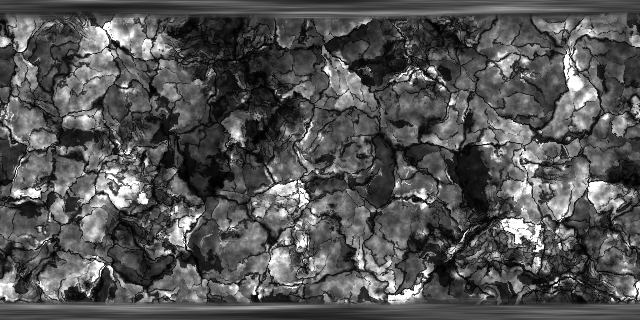
A Shadertoy shader for this texture:

```glsl
const float TAU = 6.2832;

struct Stone {
    float edge;   // distance to the border, in cells
    vec2 offset;  // vector to the stone centre
    vec3 id;      // random values of the stone
};

vec3 hash(vec2 cell, float seed) {
    vec3 p = fract(cell.xyx * vec3(.1031, .1030, .0973) + seed * .137);
    p += dot(p, p.yxz + 33.33);
    return fract((p.xxy + p.yzz) * p.zyx);
}

float corner(vec2 cell, vec2 delta, vec2 repeats, float seed) {
    return dot(hash(mod(cell, repeats), seed).xy * 2. - 1., delta);
}

// Gradient noise that wraps over the unit square
float noise(vec2 uv, vec2 repeats, float seed) {
    vec2 p = uv * repeats, i = floor(p), f = p - i;
    vec2 w = f * f * f * (f * (f * 6. - 15.) + 10.);
    vec2 x = vec2(1, 0), y = vec2(0, 1);
    float low = mix(corner(i, f, repeats, seed), corner(i + x, f - x, repeats, seed), w.x);
    float high = mix(corner(i + y, f - y, repeats, seed), corner(i + 1., f - 1., repeats, seed), w.x);
    return mix(low, high, w.y);
}

float fbm(vec2 uv, vec2 repeats, int octaves, float seed) {
    float sum = 0., gain = 1.;
    for (int i = 0; i < octaves; i++) {
        sum += gain * noise(uv, repeats, seed + float(i));
        repeats *= 2.;
        gain *= .55;
    }
    return sum;
}

// Wrapping Voronoi stones
Stone stones(vec2 uv, vec2 repeats, float seed) {
    vec2 p = uv * repeats, base = floor(p), nearest = vec2(8), second = vec2(8);
    vec3 id = vec3(0);
    for (int y = -1; y <= 1; y++)
    for (int x = -1; x <= 1; x++) {
        vec2 cell = base + vec2(x, y);
        vec3 h = hash(mod(cell, repeats), seed);
        vec2 d = cell + h.xy - p;
        if (dot(d, d) < dot(nearest, nearest)) {
            second = nearest;
            nearest = d;
            id = h.zxy;
        } else if (dot(d, d) < dot(second, second)) second = d;
    }
    float edge = (dot(second, second) - dot(nearest, nearest)) / (2. * length(second - nearest) + 1e-4);
    return Stone(edge, nearest, id);
}

// Dark line along a border, never thinner than the canvas can show
float crack(float edge, float width, float rows) {
    return 1. - smoothstep(0., max(width, 1.3 * rows / iResolution.y), edge);
}

void mainImage(out vec4 fragColor, in vec2 fragCoord) {
    vec2 uv = fragCoord / iResolution.xy;

    // Jagged warp of the stone borders
    vec2 bend = vec2(fbm(uv, vec2(10, 5), 6, 1.), fbm(uv, vec2(10, 5), 6, 11.));
    vec2 rock = uv + bend * vec2(.05, .1);
    Stone big = stones(rock, vec2(12, 6), 21.);
    Stone medium = stones(rock + bend.yx * .01, vec2(28, 14), 22.);
    Stone rubble = stones(rock, vec2(80, 40), 23.);

    // Masks for the patchy parts
    float patchy = fbm(uv, vec2(12, 6), 4, 31.);
    float broken = smoothstep(.02, .25, fbm(uv, vec2(6, 3), 5, 41.));
    float region = fbm(uv, vec2(4, 2), 4, 51.);
    float grain = fbm(uv, vec2(64, 32), 4, 61.);
    float rough = fbm(rock, vec2(24, 12), 5, 71.);

    // Stone tones, tilted facets and grain
    float light = 1.2 * region + .2 * cos(TAU * (uv.y - .3));
    light += .95 * (big.id.x - .5) + 1.5 * dot(big.offset, big.id.yz - .5);
    light += .5 * (medium.id.x - .5) + .7 * dot(medium.offset, medium.id.yz - .5);
    light += broken * (.9 * (rubble.id.x - .5) - .3);
    light += grain * mix(.75, 1.3, broken) + .4 * rough;
    float tone = .36 * exp(light);

    // Deep shadows with ragged outlines
    float hollow = fbm(rock, vec2(14, 7), 5, 81.) - .3 * region;
    tone *= 1. - .75 * smoothstep(.27, .36, hollow);

    // Pale crusts beside some borders, and thin veins
    float crust = smoothstep(.12, .3, patchy + .3 * rough);
    float rim = smoothstep(.02, .05, big.edge) * (1. - smoothstep(.07, .13, big.edge));
    float vein = 1. - smoothstep(.006, .03, abs(fbm(rock, vec2(8, 4), 5, 91.)));
    tone += crust * max(rim, .7 * vein) * (.4 + .7 * grain);

    // Cracks of three sizes
    float wide = crack(big.edge, .03 + .3 * max(-patchy, 0.), 6.);
    float fine = crack(medium.edge, .05 + .15 * max(rough, 0.), 14.);
    float tiny = crack(rubble.edge, .16, 40.);
    tone *= 1. - .85 * wide;
    tone *= 1. - .75 * fine * smoothstep(-.2, .15, rough + broken * .2);
    tone *= 1. - .6 * tiny * broken;

    // Horizontal smears at the upper and lower border
    float smear = fbm(uv, vec2(3, 40), 4, 101.);
    float streaks = .27 * exp(1.5 * smear + .5 * noise(uv, vec2(5, 10), 111.));
    float border = abs(uv.y - .5) + .02 * smear + .015 * patchy;
    tone = mix(tone, streaks, smoothstep(.425, .46, border));

    fragColor = vec4(vec3(clamp(tone, 0., 1.)), 1);
}
```
